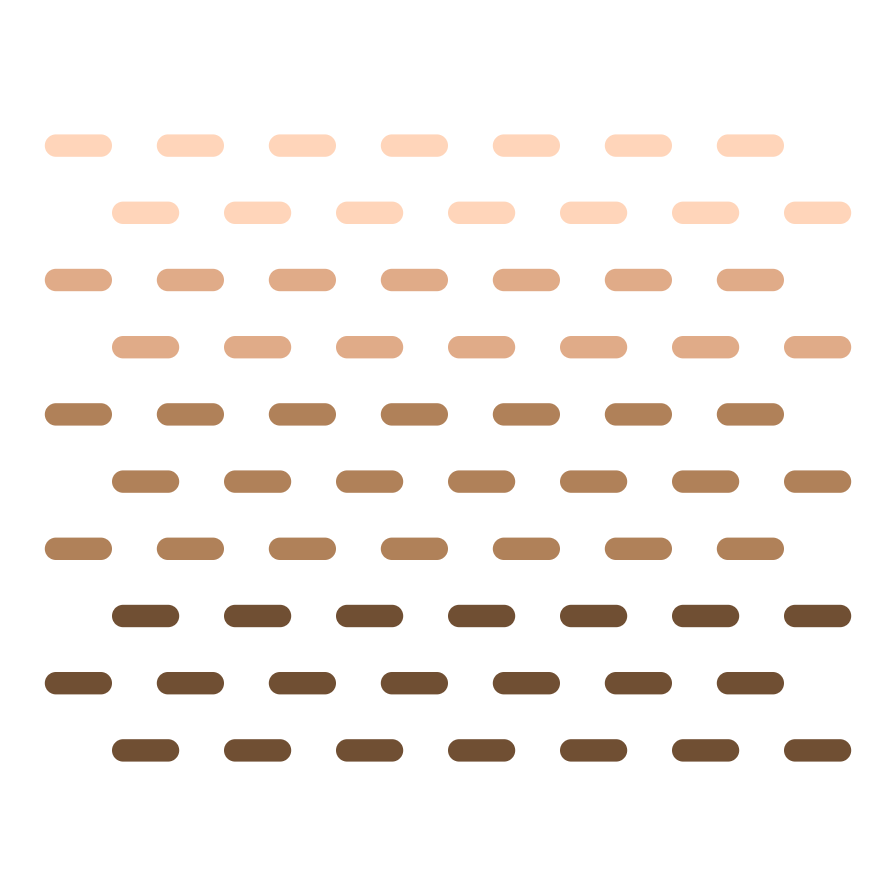
Reproduce this pattern procedurally as a WebGL 2 fragment shader.

```glsl
#version 300 es
precision highp float;
// Ten rows of seven round-ended dashes on white, shaded from pale peach to dark brown.
// The canvas is a 40-unit grid; each point is folded into its nearest row and column,
// then a capsule distance gives the dash, with every second row shifted sideways.

uniform vec2 u_resolution;
out vec4 fragColor;

const float GRID_UNITS = 40.0;
const vec2 PITCH = vec2(5.0, 3.0);
const vec2 COUNT = vec2(7.0, 10.0);
const vec2 FIRST_CENTER = vec2(3.5, 33.5);  // top left dash
const float ROW_SHIFT = 3.0;
const float DASH_HALF_CORE = 1.0;
const float DASH_RADIUS = 0.5;

const vec3 WHITE = vec3(1.0);
const vec3 PEACH = vec3(1.0, 0.835, 0.73);
const vec3 TAN = vec3(0.88, 0.67, 0.535);
const vec3 BROWN = vec3(0.69, 0.505, 0.35);
const vec3 DARK_BROWN = vec3(0.44, 0.31, 0.20);

// Signed distance to a horizontal capsule centred on the origin
float capsule(vec2 p, float halfCore, float radius) {
    return length(vec2(max(abs(p.x) - halfCore, 0.0), p.y)) - radius;
}

// Index of the nearest of count evenly spaced centres
float nearestIndex(float offset, float pitch, float count) {
    return clamp(floor(offset / pitch + 0.5), 0.0, count - 1.0);
}

// Distance to the nearest dash in a row whose first centre is given
float dashRow(vec2 p, vec2 firstCenter) {
    float column = nearestIndex(p.x - firstCenter.x, PITCH.x, COUNT.x);
    vec2 center = firstCenter + vec2(column * PITCH.x, 0.0);
    return capsule(p - center, DASH_HALF_CORE, DASH_RADIUS);
}

// Bands from the top: two peach, two tan, three brown, three dark rows
vec3 rowColor(float row) {
    if (row < 1.5) return PEACH;
    if (row < 3.5) return TAN;
    if (row < 6.5) return BROWN;
    return DARK_BROWN;
}

void main() {
    float unitsPerPixel = GRID_UNITS / min(u_resolution.x, u_resolution.y);
    vec2 p = (gl_FragCoord.xy - 0.5 * u_resolution) * unitsPerPixel + 0.5 * GRID_UNITS;

    // Row layout, counted downwards
    float row = nearestIndex(FIRST_CENTER.y - p.y, PITCH.y, COUNT.y);
    vec2 rowStart = FIRST_CENTER + vec2(ROW_SHIFT * mod(row, 2.0), -PITCH.y * row);

    // Smooth one-pixel edge
    float dist = dashRow(p, rowStart);
    float coverage = clamp(0.5 - dist / unitsPerPixel, 0.0, 1.0);
    fragColor = vec4(mix(WHITE, rowColor(row), coverage), 1.0);
}
```
